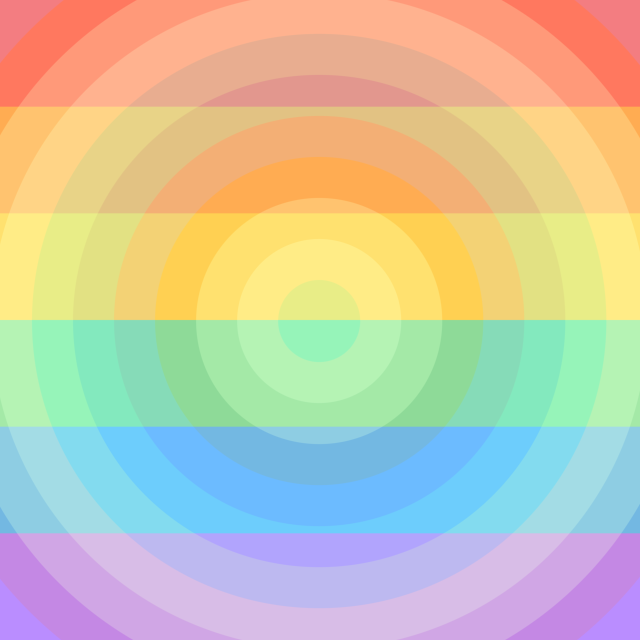
This background is drawn by a Shadertoy shader. Its source:

```glsl
// Six pastel rainbow stripes under a set of evenly spaced translucent rings.
// Each ring tints the stripe below it: colour * fade + glow, with the
// tints repeating every six rings from the centre outward.

const float RING_WIDTH = 0.0641;

// Stripe colours from top to bottom
vec3 stripeColor(int i) {
    vec3 palette[6] = vec3[6](
        vec3(255, 120, 95), vec3(255, 172, 82), vec3(255, 208, 82),
        vec3(142, 218, 152), vec3(115, 184, 226), vec3(196, 136, 228));
    return palette[i] / 255.0;
}

// Ring tint: added glow in rgb, fade of the stripe in a
vec4 ringTint(int i) {
    vec4 tints[6] = vec4[6](
        vec4(0.188, 0.341, 0.298, 0.72), vec4(0.341, 0.388, 0.314, 0.66),
        vec4(0.192, 0.220, 0.173, 0.81), vec4(0.0, 0.0, 0.0, 1.0),
        vec4(-0.008, 0.039, 0.149, 0.96), vec4(0.047, 0.196, 0.243, 0.84));
    return tints[i % 6];
}

// Nearest border between unit cells, kept inside the valid range
float nearestBorder(float t, float last) {
    return clamp(floor(t + 0.5), 1.0, last);
}

// Smooth step of about one pixel across a border
float crossing(float t, float border, float pixel) {
    return smoothstep(-0.75 * pixel, 0.75 * pixel, t - border);
}

void mainImage(out vec4 fragColor, in vec2 fragCoord) {
    vec2 p = (fragCoord - 0.5 * iResolution.xy) / iResolution.y;
    float pixel = 1.0 / iResolution.y;

    // Horizontal stripes, counted from the top
    float row = (0.5 - p.y) * 6.0;
    float edge = nearestBorder(row, 5.0);
    vec3 color = mix(stripeColor(int(edge) - 1), stripeColor(int(edge)),
                     crossing(row, edge, 6.0 * pixel));

    // Concentric rings, counted from the centre
    float ring = length(p + vec2(0.0013, 0.0016)) / RING_WIDTH;
    float rim = nearestBorder(ring, 10.0);
    vec4 tint = mix(ringTint(int(rim) - 1), ringTint(int(rim)),
                    crossing(ring, rim, pixel / RING_WIDTH));

    fragColor = vec4(clamp(color * tint.a + tint.rgb, 0.0, 1.0), 1.0);
}
```
